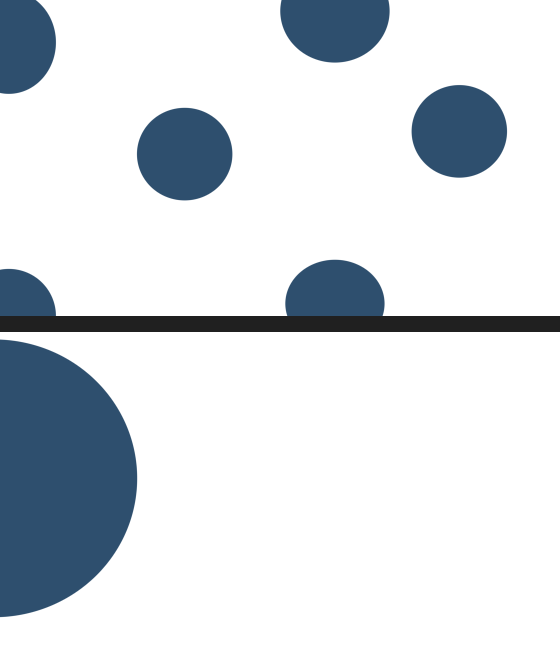
Top, the full canvas; bottom, a detail of the centre.
Reproduce this pattern procedurally as a WebGL 2 fragment shader.

```glsl
#version 300 es
precision highp float;
// Sparse, large blue dots on white, laid out in staggered columns.
// Sines of the column index loosen the spacing and stretch the dots
// into slightly uneven ellipses. Lengths are in canvas heights.

uniform vec2 u_resolution;
out vec4 fragColor;

// Approximate signed distance to an axis-aligned ellipse
float ellipseDistance(vec2 p, vec2 radii) {
    float scaled = length(p / radii);
    float slope = length(p / (radii * radii));
    return scaled * (scaled - 1.0) / max(slope, 1e-4);
}

// Dot centre: odd columns are raised by about half a row
vec2 dotCentre(float column, float row) {
    float rowPitch = 0.866 + 0.03 * column;
    float stagger = 0.55 * mod(column, 2.0);
    float x = 0.028 + 0.4745 * column + 0.095 * abs(sin(1.04 * column));
    float y = 0.0195 * column + rowPitch * (row + stagger);
    return vec2(x, y);
}

// Dot radii: widest in the middle columns, taller in the upper row
vec2 dotRadii(float column, float row) {
    float bulge = pow(abs(sin(0.785 * column)), 4.0);
    return 0.149 + vec2(0.008 * (bulge + row * column),
                        0.014 * row - 0.01 * bulge * (1.0 - row));
}

void main() {
    vec2 p = gl_FragCoord.xy / u_resolution.y;
    float pixel = 1.0 / u_resolution.y;

    // Nearest dot edge over all columns and rows
    float edge = 1.0;
    for (int column = 0; column < 5; column++) {
        for (int row = 0; row < 2; row++) {
            vec2 cell = vec2(column, row);
            vec2 offset = p - dotCentre(cell.x, cell.y);
            edge = min(edge, ellipseDistance(offset, dotRadii(cell.x, cell.y)));
        }
    }

    // Flat colours with a one-pixel soft edge
    vec3 paper = vec3(1.0);
    vec3 slateBlue = vec3(0.18, 0.31, 0.43);
    float coverage = 1.0 - smoothstep(-0.7 * pixel, 0.7 * pixel, edge);
    fragColor = vec4(mix(paper, slateBlue, coverage), 1.0);
}
```
